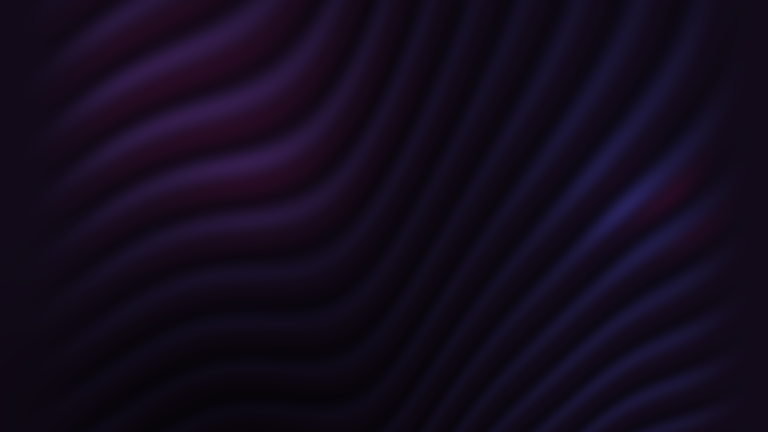
Reproduce this background procedurally as a Shadertoy shader.

```glsl
// Dark silk folds flowing diagonally, lit violet on the left and blue on the right.

const float TAU = 6.2831853;

const vec3 BASE    = vec3(0.070, 0.039, 0.095);
const vec3 AMBIENT = vec3(0.018, 0.022, 0.055);
const vec3 VIOLET  = vec3(0.130, 0.062, 0.165);
const vec3 CRIMSON = vec3(0.095, 0.004, 0.042);
const vec3 BLUE    = vec3(0.060, 0.062, 0.165);

const float CRIMSON_SHIFT = 0.42;  // position within one fold
const float VALLEY_SHIFT  = 0.76;
const float VALLEY_DEPTH  = 0.38;

// Soft elliptical glow, one at its centre
float glow(vec2 p, vec2 center, vec2 radius) {
    vec2 d = (p - center) / radius;
    return exp(-dot(d, d));
}

// Fold index: one unit per fold, bent by a sagging central bulge
float foldPhase(vec2 p) {
    float y2 = p.y * p.y;
    float start = -1.6 + 6.1 * p.y + 1.2 * y2;
    float slope = 11.6 - 4.4 * p.y + 3.2 * y2;
    float sag = (p.x - 0.40 - 0.08 * p.y) / (0.22 - 0.09 * p.y);
    float lift = (p.x - 0.82) / 0.09;
    return start + slope * p.x
         - (1.5 + 0.5 * p.y) * exp(-sag * sag)
         + 0.5 * y2 * exp(-lift * lift);
}

// Smooth repeating band with its crest at the given shift
float band(float phase, float shift, float sharpness) {
    return pow(0.5 + 0.5 * cos(TAU * (phase - shift)), sharpness);
}

void mainImage(out vec4 fragColor, in vec2 fragCoord) {
    // Unit canvas with y running downwards
    vec2 p = fragCoord / iResolution.xy;
    p.y = 1.0 - p.y;

    float phase = foldPhase(p);
    float ridge = band(phase, 0.0, 1.8);
    float redBand = band(phase, CRIMSON_SHIFT, 1.6);
    float valley = band(phase, VALLEY_SHIFT, 1.5);

    // Folds dissolve towards the side edges
    float inside = smoothstep(0.01, 0.16, p.x) * (1.0 - smoothstep(0.88, 0.99, p.x));

    // Light regions
    float warm = 0.85 * glow(p, vec2(0.25, 0.20), vec2(0.22, 0.32))
               + 0.40 * glow(p, vec2(0.34, 0.42), vec2(0.09, 0.13));
    float cool = 0.55 * glow(p, vec2(0.82, 0.42), vec2(0.14, 0.36))
               + 0.60 * glow(p, vec2(0.815, 0.48), vec2(0.055, 0.11))
               + 0.35 * glow(p, vec2(0.82, 0.92), vec2(0.18, 0.25));
    float ember = 0.85 * warm
                + 0.90 * glow(p, vec2(0.89, 0.48), vec2(0.06, 0.09))
                + 0.12 * cool;

    // Unlit cloth, darkest low on the left and along the middle
    float shade = 1.0 - 0.45 * glow(p, vec2(0.27, 0.95), vec2(0.28, 0.25))
                      - 0.18 * glow(p, vec2(0.54, 0.50), vec2(0.16, 0.60));
    vec3 color = BASE * shade;

    // Fold relief and coloured sheen
    color *= 1.0 - VALLEY_DEPTH * valley * inside;
    color += inside * (ridge * (AMBIENT * shade + VIOLET * warm + BLUE * cool)
                     + redBand * CRIMSON * ember);
    color += 0.012 * inside * (warm * vec3(1.0, 0.3, 1.4) + cool * vec3(0.3, 0.5, 2.0));

    fragColor = vec4(color, 1.0);
}
```
